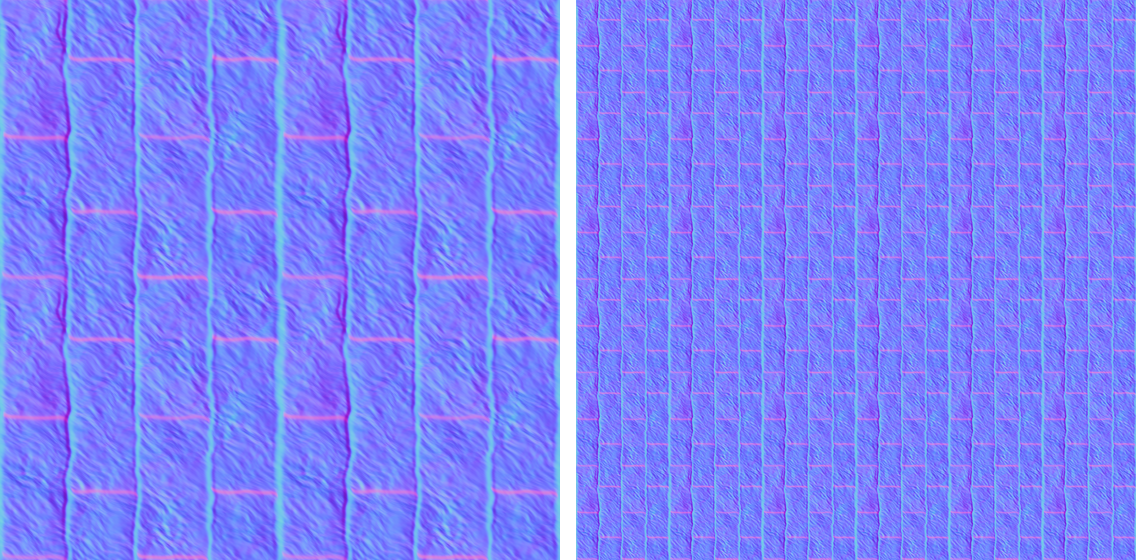
Left: one tile. Right: repeated 3 by 3.
Give the GLSL for this texture map, as a three.js fragment shader.

```glsl
// Normal map of rough stone blocks in staggered columns: a 2 by 2 repeat of a patch
// holding four columns of two blocks. Slopes of wrapped, sheared noise form the rock;
// soft ridges along wavy edges form the joints. Red follows y and green follows x.
varying vec2 vUv;

vec2 hash2(vec2 p) {
  vec3 q = fract(p.xyx * vec3(0.1031, 0.1030, 0.0973));
  q += dot(q, q.yzx + 33.33);
  return fract((q.xx + q.yz) * q.zy) * 2.0 - 1.0;
}

float corner(vec2 cell, vec2 offset, vec2 f, vec2 period) {
  return dot(hash2(mod(cell + offset, period)), f - offset);
}

// Gradient noise over a unit square, wrapping after period cells
float noise(vec2 p, vec2 period) {
  p *= period;
  vec2 c = floor(p), f = p - c;
  vec2 w = f * f * f * (f * (f * 6.0 - 15.0) + 10.0);
  vec2 e = vec2(1.0, 0.0);
  return mix(mix(corner(c, e.yy, f, period), corner(c, e.xy, f, period), w.x),
             mix(corner(c, e.yx, f, period), corner(c, e.xx, f, period), w.x), w.y);
}

float bell(float d, float width) {
  return exp(-d * d / (width * width));
}

// Integer shears keep the slanted wrinkles periodic
float rockHeight(vec2 p) {
  p += 0.022 * vec2(noise(p, vec2(9.0)), noise(p.yx, vec2(11.0)));
  vec2 slant = vec2(p.x + p.y, p.x - p.y);
  vec2 shallow = vec2(2.0 * p.x + 3.0 * p.y, p.x - p.y);
  return 0.0032 * noise(slant, vec2(39.0, 19.0))
       + 0.0036 * noise(shallow, vec2(15.0, 14.0))
       + 0.0050 * noise(slant, vec2(20.0, 10.0))
       + 0.0007 * noise(shallow, vec2(31.0, 43.0))
       + 0.0020 * noise(p, vec2(29.0, 31.0))
       + 0.0170 * noise(p, vec2(8.0, 7.0));
}

// Signed distance across to the wavy left edge of a column
float edgeDistance(vec2 p, float column) {
  float k = mod(column, 4.0);
  float shift = 0.25 * k - 0.01 * max(0.0, 1.0 - abs(k - 2.0));
  float sway = k == 1.0 ? 0.040 : 0.012;
  shift += sway * noise(vec2(p.y, (k * 3.0 + 0.4) / 16.0), vec2(7.0, 16.0));
  shift += 0.012 * noise(vec2(p.y, (k * 3.0 + 1.4) / 16.0), vec2(23.0, 16.0));
  return fract(p.x - shift + 0.5) - 0.5;
}

void main() {
  vec2 p = fract(vUv * 2.0);

  // Rock slopes, x and y, calmer in some patches
  float e = 0.002;
  float h = rockHeight(p);
  vec2 rock = vec2(rockHeight(p + vec2(e, 0.0)) - h, rockHeight(p + vec2(0.0, e)) - h) / e;
  rock *= 1.0 + 0.9 * noise(p, vec2(6.0, 5.0));
  vec2 slope = vec2(-0.04, -0.06);
  vec2 joints = vec2(0.0);
  float cover = 0.0;

  // Per column: strength and width of the bright ridge, then the dark crease beside it
  vec4 ridge = vec4(0.72, 0.62, 0.72, 0.66);
  vec4 ridgeWidth = vec4(0.015, 0.011, 0.010, 0.010);
  vec4 crease = vec4(0.20, 1.10, 0.55, 0.42);
  vec4 creaseShift = vec4(-0.022, -0.014, -0.012, 0.018);

  for (int i = 0; i < 4; i++) {
    float k = float(i);
    float left = edgeDistance(p, k);
    float right = edgeDistance(p, k + 1.0);

    // Vertical joint, uneven along its length, with rounded shoulders
    float vary = noise(vec2(p.y, (k * 2.0 + 0.5) / 8.0), vec2(9.0, 8.0));
    float line = bell(left, ridgeWidth[i] * (1.0 + 0.8 * vary));
    float dark = bell(left - creaseShift[i], 0.007) * (0.75 + 1.3 * vary);
    joints.y += ridge[i] * line - crease[i] * dark;
    joints.y += 0.22 * (left / 0.02) * exp(-abs(left) / 0.02);
    joints.x -= 0.08 * line;
    cover = max(cover, line);

    // Horizontal joints, bent where they meet the column edges
    float inside = smoothstep(0.002, 0.014, left) * smoothstep(0.002, 0.014, -right);
    float odd = mod(k, 2.0);
    float low = mix(0.010, 0.242, odd), high = mix(0.508, 0.788, odd);
    float y = p.y - 0.026 * (exp(-max(left, 0.0) / 0.012) - exp(-max(-right, 0.0) / 0.012));
    y += 0.008 * noise(p, vec2(13.0, 5.0));
    for (int j = 0; j < 2; j++) {
      float d = fract(y - mix(low, high, float(j)) + 0.5) - 0.5;
      float strength = 0.60 + 0.18 * hash2(vec2(k + 3.0, float(j) + 7.0)).x;
      float seam = inside * (bell(d, 0.0075) + 0.22 * bell(d, 0.024));
      joints.x += strength * seam;
      cover = max(cover, 0.7 * seam);
    }

    // Each block leans a little
    float upper = smoothstep(low - 0.004, low + 0.004, y)
                * (1.0 - smoothstep(high - 0.004, high + 0.004, y));
    vec2 lean = mix(hash2(vec2(k, 21.0)), hash2(vec2(k, 34.0)), upper);
    slope += 0.06 * inside * lean;
  }

  // Flaked crack and worn hollow in the first column
  float path = 0.203 + 0.034 * (1.0 - smoothstep(0.80, 0.90, p.y))
             + 0.012 * smoothstep(0.88, 0.98, p.y) + 0.012 * noise(p, vec2(5.0, 19.0));
  float span = smoothstep(0.76, 0.82, p.y) * (1.0 - smoothstep(0.92, 0.98, p.y));
  joints.y += span * (0.35 * bell(p.x - path - 0.011, 0.007) - 0.65 * bell(p.x - path, 0.006));
  slope.y -= 0.28 * bell(p.x - 0.18, 0.05) * bell(p.y - 0.58, 0.09);

  slope += rock.yx * vec2(0.55, 1.1) * (1.0 - 0.65 * cover) + joints;
  gl_FragColor = vec4(normalize(vec3(slope, 1.0)) * 0.5 + 0.5, 1.0);
}
```
